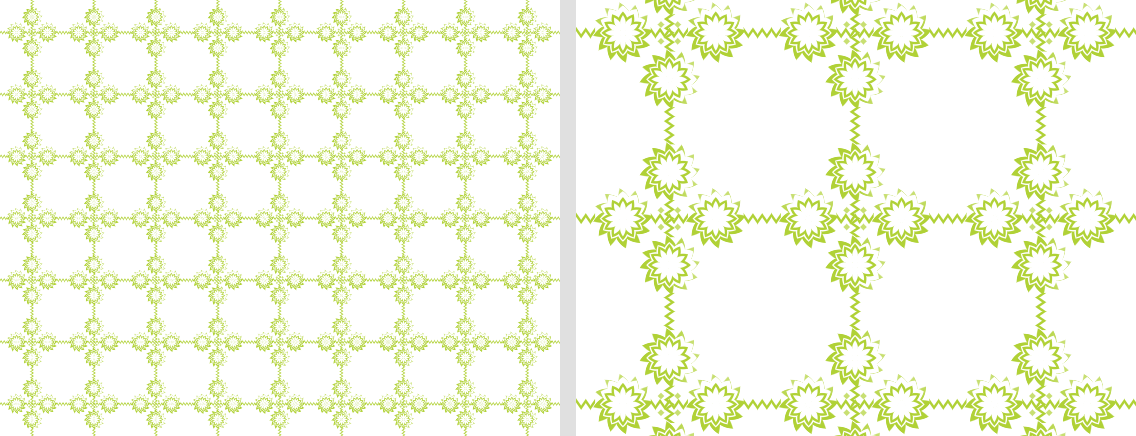
Left: the whole. Right: its middle third, enlarged.
Reproduce this pattern procedurally as a Shadertoy shader.

```glsl
const float TAU = 6.2831853;

float triangle(float x) {
    return abs(fract(x) - 0.5) * 2.0;
}

// Signed distance to a closed zigzag, given in turns and radius
float starEdge(float turn, float r, float base, float height, float points) {
    float slope = 2.0 * height * points / (TAU * max(r, 0.02));
    return (r - base - height * triangle(turn * points)) / sqrt(1.0 + slope * slope);
}

float ink(float d, float pixel) {
    return 1.0 - smoothstep(-0.65 * pixel, 0.65 * pixel, d);
}

// Star outline in a ring of slanted teeth, which loosen towards +y
float flower(vec2 p, float pixel) {
    float r = length(p);
    float turn = atan(p.x, p.y + 1e-5) / TAU;
    float openness = smoothstep(0.0, 0.9, p.y / max(r, 0.01));

    float star = abs(starEdge(turn, r, 0.074, 0.032, 12.0)) - 0.0065;

    float swirl = turn + 0.5 * (r - 0.13);
    float tips = starEdge(swirl, r, 0.112 + 0.004 * openness, 0.048, 12.0);
    float roots = starEdge(turn, r, 0.098 + 0.024 * openness, 0.026, 12.0);
    float teeth = max(tips, -roots);

    return max(ink(star, pixel), ink(teeth, pixel) * (1.0 - 0.3 * openness));
}

// Zigzag thread along x, visible only in the gaps between flowers
float thread(vec2 p, float pixel) {
    float offset = p.y - 0.018 * (2.0 * triangle(p.x * 20.0) - 1.0);
    float line = abs(offset) / 1.75 - 0.0065;
    float gap = abs(abs(abs(p.x) - 0.25) - 0.25) - 0.1;
    return ink(max(line, gap), pixel);
}

void mainImage(out vec4 fragColor, in vec2 fragCoord) {
    float pixel = 9.046 / iResolution.x;
    vec2 q = fract(fragCoord * pixel - 0.018) - 0.5;

    // Four flowers around each crossing; the upright pair opens to the right
    vec2 side = vec2(q.x < 0.0 ? -0.25 : 0.25, q.y < 0.0 ? -0.25 : 0.25);
    vec2 local = abs(q.x) > abs(q.y)
        ? q - vec2(side.x, 0.0)
        : vec2(side.y - q.y, q.x);
    float cover = flower(local, pixel);

    // Threads of the grid
    cover = max(cover, max(thread(q, pixel), thread(q.yx, pixel)));

    // Small leaves on the diagonals of the crossing
    vec2 leaf = abs(abs(q) - 0.045);
    cover = max(cover, 0.7 * ink((leaf.x + leaf.y - 0.018) * 0.707, pixel));

    fragColor = vec4(mix(vec3(1.0), vec3(0.69, 0.82, 0.21), cover), 1.0);
}
```
